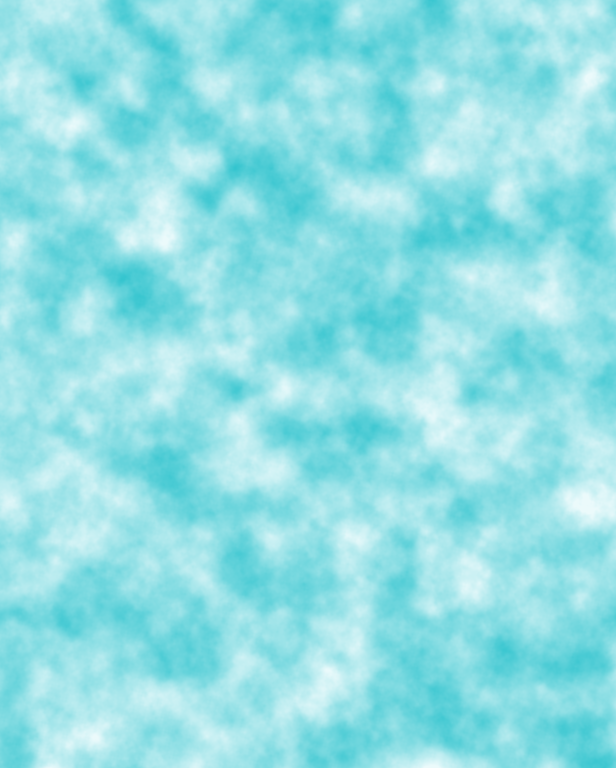
Write a WebGL 2 fragment shader that draws this texture.

```glsl
#version 300 es
precision highp float;
// Soft turquoise and white cloud mottling made of layered value noise.

uniform vec2 u_resolution;
out vec4 fragColor;

const vec3 DEEP_TURQUOISE = vec3(0.20, 0.77, 0.81);
const vec3 PALE_FOAM = vec3(0.92, 0.98, 0.985);
const float BLOTCHES_PER_HEIGHT = 20.0;
const float BROAD_SHARE = 0.2;
const int OCTAVES = 5;

float hash(vec2 cell) {
    return fract(sin(dot(cell, vec2(127.1, 311.7))) * 43758.5453);
}

// Smoothly interpolated random lattice values
float valueNoise(vec2 p) {
    vec2 cell = floor(p);
    vec2 f = fract(p);
    vec2 w = f * f * (3.0 - 2.0 * f);
    float bottom = mix(hash(cell), hash(cell + vec2(1.0, 0.0)), w.x);
    float top = mix(hash(cell + vec2(0.0, 1.0)), hash(cell + vec2(1.0, 1.0)), w.x);
    return mix(bottom, top, w.y);
}

// Normalised octave sum; each finer layer is turned and shifted
float fbm(vec2 p, float gain) {
    mat2 turnAndDouble = 2.0 * mat2(0.8, 0.6, -0.6, 0.8);
    float sum = 0.0;
    float total = 0.0;
    float amplitude = 1.0;
    for (int i = 0; i < OCTAVES; i++) {
        sum += amplitude * valueNoise(p);
        total += amplitude;
        p = turnAndDouble * p + vec2(17.3, 9.1);
        amplitude *= gain;
    }
    return sum / total;
}

void main() {
    vec2 uv = gl_FragCoord.xy / u_resolution.y;

    // Blotches with fine grain, over a weak broad variation
    vec2 p = uv * BLOTCHES_PER_HEIGHT;
    float blotches = fbm(p + vec2(3.7, 5.2), 0.5);
    float broad = valueNoise(p * 0.45 + vec2(41.0, 23.0));
    float density = mix(blotches, broad, BROAD_SHARE);

    // Stretch the contrast and tint
    float lightness = clamp((density - 0.18) / 0.64, 0.0, 1.0);
    fragColor = vec4(mix(DEEP_TURQUOISE, PALE_FOAM, lightness), 1.0);
}
```
